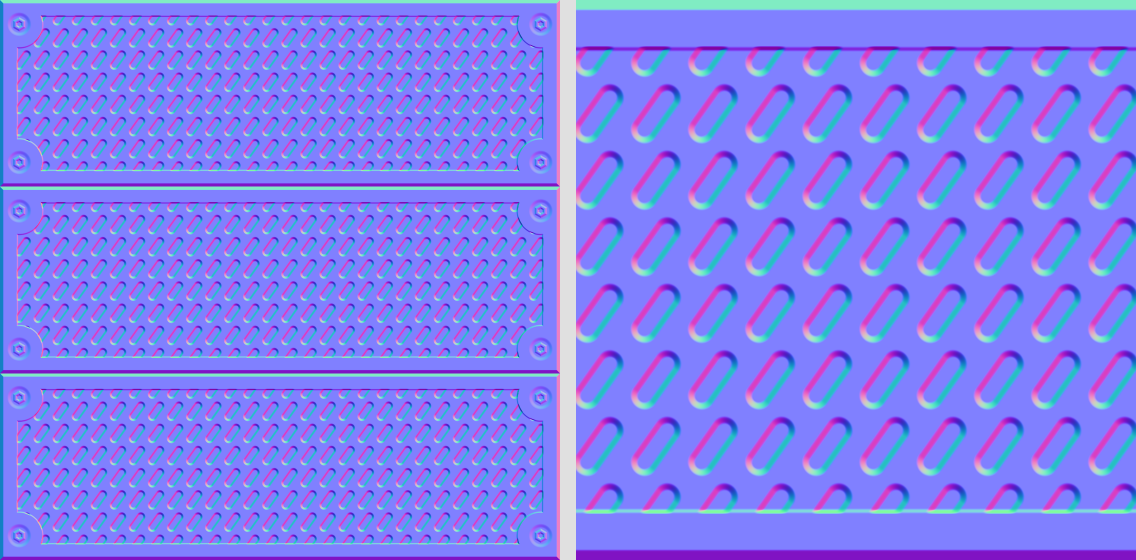
Left: the whole. Right: its middle third, enlarged.
Reproduce this texture map procedurally as a WebGL 2 fragment shader.

```glsl
#version 300 es
precision highp float;
// Normal map of three stacked metal plates with slotted recesses and corner bolts.

uniform vec2 u_resolution;
out vec4 fragColor;

// Lengths are in plate heights, measured from the plate centre.
const float PLATES = 3.0;
const vec2 PLATE_HALF = vec2(1.5, 0.5);
const vec2 RECESS_HALF = vec2(1.41, 0.416);
const vec2 BOLT_POS = vec2(1.397, 0.370);
const float NOTCH_RADIUS = 0.123;
const vec2 SLOT_PITCH = vec2(0.1021, 0.1188);
const vec2 SLOT_AXIS = vec2(0.0203, 0.0285);
const float SLOT_RADIUS = 0.0245;
const float SAMPLE_STEP = 0.0022;

float boxDistance(vec2 p, vec2 halfSize) {
    vec2 d = abs(p) - halfSize;
    return length(max(d, 0.0)) + min(max(d.x, d.y), 0.0);
}

float capsuleDistance(vec2 p, vec2 axis, float radius) {
    float t = clamp(dot(p, axis) / dot(axis, axis), -1.0, 1.0);
    return length(p - axis * t) - radius;
}

float hexDistance(vec2 p, float radius) {
    p = abs(p);
    return max(p.x, dot(p, vec2(0.5, 0.866))) - radius;
}

// Height gained going inward from a shape's outline across a soft wall.
float wall(float dist, float width, float slope) {
    return slope * width * smoothstep(0.0, width, -dist);
}

// Dished seat, raised hexagonal head and hexagonal socket.
float boltHeight(vec2 p) {
    float seat = wall(length(p) - 0.064, 0.022, 0.3);
    float head = wall(hexDistance(p, 0.034), 0.011, 0.55);
    float socket = wall(hexDistance(p, 0.018), 0.009, 0.8);
    return head - seat - socket;
}

// Sunken slots on a square-aligned grid.
float slotDepth(vec2 p) {
    vec2 cell = (fract(p / SLOT_PITCH) - 0.5) * SLOT_PITCH;
    return wall(capsuleDistance(cell, SLOT_AXIS, SLOT_RADIUS), 0.0125, 1.2);
}

float plateHeight(vec2 p) {
    // Outer bevel
    vec2 edge = PLATE_HALF - abs(p);
    float height = 1.6 * min(min(edge.x, edge.y), 0.017);

    // Recess with round notches around the bolts
    vec2 fromBolt = abs(p) - BOLT_POS;
    float recess = max(boxDistance(p, RECESS_HALF), NOTCH_RADIUS - length(fromBolt));
    height -= wall(recess, 0.007, 0.8);
    height -= slotDepth(p) * smoothstep(0.0, 0.004, -recess);

    return height + boltHeight(fromBolt);
}

vec3 plateNormal(vec2 p) {
    vec2 e = vec2(SAMPLE_STEP, 0.0);
    vec2 slope = vec2(plateHeight(p + e.xy) - plateHeight(p - e.xy),
                      plateHeight(p + e.yx) - plateHeight(p - e.yx)) / (2.0 * e.x);
    return normalize(vec3(-slope, 1.0));
}

vec3 shade(vec2 uv) {
    vec2 p = uv * PLATES;
    vec2 local = vec2(p.x, fract(p.y)) - PLATE_HALF;
    return plateNormal(local) * 0.5 + 0.5;
}

void main() {
    // Four samples per pixel keep thin walls smooth
    vec3 color = vec3(0.0);
    for (int i = 0; i < 4; i++) {
        vec2 offset = vec2(float(i % 2), float(i / 2)) * 0.5 - 0.25;
        color += shade((gl_FragCoord.xy + offset) / u_resolution);
    }
    fragColor = vec4(color * 0.25, 1.0);
}
```
